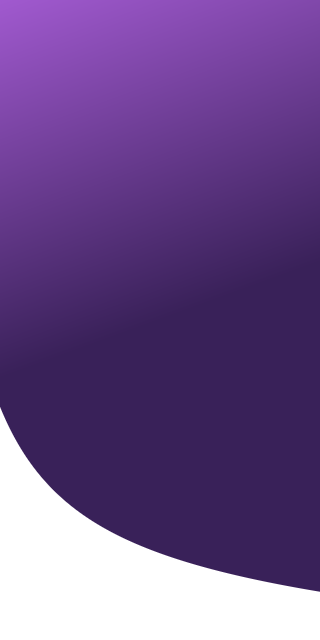
Write a WebGL 1 fragment shader that draws this background.

```glsl
precision highp float;
// A slanted violet gradient fading to deep purple above a white curved corner.

uniform vec2 u_resolution;

#define VIOLET vec3(0.630, 0.350, 0.812)
#define DEEP_PURPLE vec3(0.224, 0.129, 0.349)
#define PAPER vec3(1.0)
#define TILT 0.349066        // gradient angle from vertical, radians
#define FADE_END 0.5         // share of the gradient line where the fade ends
#define CURVE_START 1.271    // depth of the curve at the left edge
#define CURVE_DROP 0.673     // how far the bend falls
#define CURVE_BEND 0.279     // horizontal reach of the bend
#define CURVE_SLOPE 0.052    // steady slope added to the bend

const vec2 CANVAS = vec2(1.0, 2.0); // width and height in canvas widths

// Violet to purple along a tilted line spanning corner to corner.
vec3 gradientColor(vec2 p) {
  vec2 direction = vec2(sin(TILT), cos(TILT));
  float along = dot(p, direction) / dot(CANVAS, direction);
  return mix(VIOLET, DEEP_PURPLE, clamp(along / FADE_END, 0.0, 1.0));
}

// Approximate signed distance to the curve, positive below it.
float curveDistance(vec2 p) {
  float reach = p.x + CURVE_BEND;
  float depth = CURVE_START + CURVE_SLOPE * p.x + CURVE_DROP * p.x / reach;
  float slope = CURVE_SLOPE + CURVE_DROP * CURVE_BEND / (reach * reach);
  return (p.y - depth) / length(vec2(1.0, slope));
}

void main() {
  // Position with the origin at the upper left and y pointing down.
  vec2 uv = gl_FragCoord.xy / u_resolution;
  vec2 p = vec2(uv.x, 1.0 - uv.y) * CANVAS;

  // White corner with an edge about one pixel wide.
  float pixel = 1.0 / u_resolution.x;
  float corner = clamp(curveDistance(p) / pixel + 0.5, 0.0, 1.0);
  gl_FragColor = vec4(mix(gradientColor(p), PAPER, corner), 1.0);
}
```
